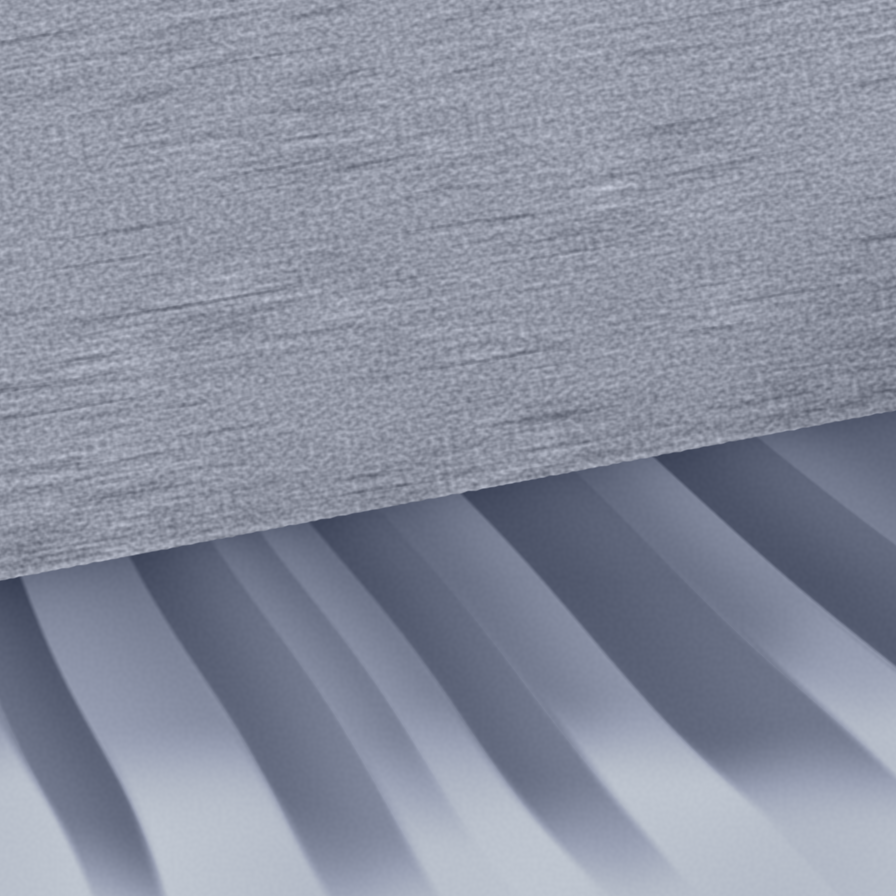
A Shadertoy shader for this texture:

```glsl
// Brushed grey slab with a slanted lower edge above fanned, softly lit fabric pleats

// Each pleat: start across the fan, tone at start, tone at end, height of its glow
const vec4 PLEATS[11] = vec4[11](
    vec4(-0.050, 0.38, 0.31, 0.00),
    vec4( 0.026, 0.55, 0.49, 0.13),
    vec4( 0.164, 0.34, 0.43, 0.03),
    vec4( 0.270, 0.50, 0.44, 0.13),
    vec4( 0.333, 0.52, 0.46, 0.16),
    vec4( 0.398, 0.34, 0.41, 0.06),
    vec4( 0.490, 0.44, 0.53, 0.18),
    vec4( 0.602, 0.34, 0.41, 0.12),
    vec4( 0.767, 0.45, 0.54, 0.25),
    vec4( 0.887, 0.33, 0.42, 0.00),
    vec4( 1.055, 0.50, 0.43, 0.00));

vec2 randomGradient(vec2 cell) {
    vec3 h = fract(cell.xyx * vec3(0.1031, 0.1030, 0.0973));
    h += dot(h, h.yzx + 33.33);
    float angle = 6.2832 * fract((h.x + h.y) * h.z);
    return vec2(cos(angle), sin(angle));
}

float gradientNoise(vec2 p) {
    vec2 i = floor(p), f = fract(p);
    vec2 w = f * f * f * (f * (f * 6.0 - 15.0) + 10.0);
    vec2 e = vec2(1.0, 0.0);
    float low = mix(dot(randomGradient(i), f),
                    dot(randomGradient(i + e.xy), f - e.xy), w.x);
    float high = mix(dot(randomGradient(i + e.yx), f - e.yx),
                     dot(randomGradient(i + e.xx), f - e.xx), w.x);
    return mix(low, high, w.y);
}

float slabTone(vec2 uv, float above) {
    // Axes along and across the brushing
    vec2 q = vec2(uv.x + 0.16 * uv.y, uv.y - 0.16 * uv.x) + 3.0;
    float patches = 0.5 + gradientNoise(q * vec2(3.0, 9.0));
    float streaks = gradientNoise(q * vec2(7.0, 130.0))
                  + 0.8 * gradientNoise(q * vec2(18.0, 210.0) + 40.0);
    float scratches = smoothstep(0.28, 0.6, gradientNoise(q * vec2(5.0, 95.0) + 71.0));
    float grain = gradientNoise(q * vec2(125.0, 190.0))
                + 0.7 * gradientNoise(q * vec2(210.0, 250.0) + 17.0);

    float tone = 0.575 + 0.03 * uv.y + 0.02 * gradientNoise(q * 3.0);
    tone += 0.13 * streaks * patches + 0.13 * grain - 0.12 * scratches;
    // Dim right side and a darker band near the lower edge
    tone -= 0.08 * smoothstep(0.75, 1.05, uv.x) * smoothstep(0.3, 0.0, above);
    tone -= 0.03 * smoothstep(0.12, 0.0, above);
    return tone + 0.05 * exp(-above * above * 40000.0);
}

float pleatTone(vec2 uv, float below) {
    // Straight fold lines spread apart as they fall
    float drop = 0.352 - uv.y;
    float across = (uv.x - 0.439 * drop) / (1.0 + 0.814 * drop);
    across += 0.005 * sin(drop * 17.0 + across * 9.0);

    float tone = 0.47, glowHeight = 0.18, rim = 0.0;
    for (int i = 0; i < 11; i++) {
        vec4 pleat = PLEATS[i];
        float end = i < 10 ? PLEATS[min(i + 1, 10)].x : 1.2;
        float side = smoothstep(-0.004, 0.004, across - pleat.x);
        float shade = mix(pleat.y, pleat.z, smoothstep(pleat.x, end, across));
        tone = mix(tone, shade, side);
        float blend = smoothstep(-0.012, 0.012, across - pleat.x);
        glowHeight = mix(glowHeight, pleat.w, blend);
        rim += exp(-abs(across - pleat.x) * 300.0);
    }

    // Light rising from the bottom
    tone += 0.38 * max(drop, 0.0) + 0.04 * rim * smoothstep(0.02, 0.25, below);
    float cloud = 0.05 * gradientNoise(uv * 6.0 + 5.0);
    float glow = smoothstep(0.075, -0.075, uv.y - glowHeight + cloud);
    tone = mix(tone, 0.77 + 0.05 * gradientNoise(uv * 4.0), 0.9 * glow);

    // Contact shadow under the slab and faint weave
    tone *= 1.0 - 0.22 * exp(-below * 28.0);
    return tone + 0.015 * gradientNoise(uv * 190.0);
}

void mainImage(out vec4 fragColor, in vec2 fragCoord) {
    vec2 uv = fragCoord / iResolution.xy;
    float above = uv.y - (0.352 + 0.19 * uv.x);
    above += 0.0015 * gradientNoise(vec2(uv.x * 110.0, 2.0));

    float slab = slabTone(uv, max(above, 0.0));
    float pleats = pleatTone(uv, max(-above, 0.0));
    float aa = 1.2 / iResolution.y;
    float cover = smoothstep(-aa, aa, above);

    // Cool tint, bluer on the fabric
    vec3 slabColor = slab + vec3(-0.018, 0.0, 0.055);
    vec3 pleatColor = pleats + vec3(-0.028, 0.0, 0.08 - 0.04 * smoothstep(0.6, 0.8, pleats));
    fragColor = vec4(clamp(mix(pleatColor, slabColor, cover), 0.0, 1.0), 1.0);
}
```
